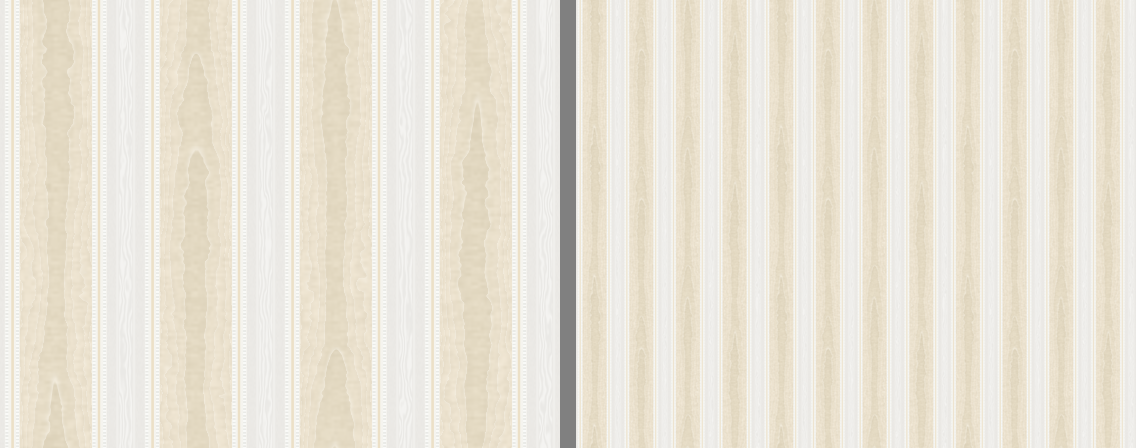
Left: one tile. Right: repeated 3 by 3.
Give the GLSL for this pattern, as a WebGL 2 fragment shader.

```glsl
#version 300 es
precision highp float;
// Cream moire silk bands with stitched gold borders and pale grained stripes.
uniform vec2 u_resolution;
out vec4 fragColor;

float hash(vec2 p) {
  return fract(sin(dot(p, vec2(127.1, 311.7))) * 43758.5453);
}

// Value noise that wraps vertically every "rows" cells
float noise(vec2 p, float rows) {
  vec2 i = floor(p), f = fract(p);
  f = f * f * (3.0 - 2.0 * f);
  float y0 = mod(i.y, rows), y1 = mod(i.y + 1.0, rows);
  return mix(mix(hash(vec2(i.x, y0)), hash(vec2(i.x + 1.0, y0)), f.x),
             mix(hash(vec2(i.x, y1)), hash(vec2(i.x + 1.0, y1)), f.x), f.y);
}

// Soft-edged stripe covering lo..hi
float stripe(float x, float lo, float hi, float blur) {
  return smoothstep(lo - blur, lo + blur, x) * (1.0 - smoothstep(hi - blur, hi + blur, x));
}

// Watered silk: nested contours that open downwards from arched peaks
vec3 moire(float x, float y, float band) {
  float seed = band * 20.0 + 10.0;
  float start = vec4(0.828, 0.114, 0.774, 0.204)[int(band)];
  float s = fract(1.0 - y - start);
  float phase = s;
  if (band == 1.0 || band == 2.0)
    phase = s < 0.211 ? s / 0.211 : (s - 0.211) / 0.789;
  phase = pow(phase, 0.4);

  // Ragged edges from three scales of wrapped noise
  float jitter = 0.16 * (noise(vec2(x * 2.0 + seed, y * 16.0), 16.0) - 0.5)
               + 0.10 * (noise(vec2(x * 3.0 + seed, y * 44.0), 44.0) - 0.5)
               + 0.05 * (noise(vec2(x * 6.0 + seed, y * 130.0), 130.0) - 0.5);
  float sway = 0.10 * (noise(vec2(seed, y * 5.0), 5.0) - 0.5);
  float r = sqrt((x + sway) * (x + sway) + 0.01);
  float spread = 1.0 + 0.3 * sin(6.2831853 * s - 0.3) * (1.0 - smoothstep(0.4, 1.0, r));
  r = max(r / spread + jitter * smoothstep(0.08, 0.3, r), 0.08);
  float depth = 2.0 * r + 2.0 * r * r * r;
  float v = fract(depth - phase);

  // Dark core, lighter sides, pale contour rims and horizontal threads
  vec3 col = mix(vec3(0.893, 0.853, 0.762), vec3(0.925, 0.886, 0.808), smoothstep(0.3, 1.7, depth));
  float rim = exp(-v * 9.0) * (1.0 - smoothstep(0.93, 1.0, v)) + smoothstep(0.95, 1.0, v);
  col = mix(col, vec3(0.943, 0.919, 0.865), 0.75 * rim);
  col -= 0.014 * smoothstep(0.45, 0.9, v) * (1.0 - rim);
  float thread = noise(vec2(x * 5.0 + seed, y * 150.0), 150.0) * 0.6
               + noise(vec2(x * 11.0 + seed, y * 90.0), 90.0) * 0.4;
  return col + (thread - 0.5) * vec3(0.045, 0.048, 0.058);
}

// Pale wood-like grain on the narrow stripe
float grain(float x, float y, float band) {
  float warp = noise(vec2(x * 0.13 + band * 9.0 + 50.0, y * 22.0), 22.0) * 11.0
             + noise(vec2(x * 0.3 + band * 9.0 + 90.0, y * 70.0), 70.0) * 2.5;
  return 0.5 + 0.5 * sin(x * 1.1 + warp);
}

void main() {
  vec2 uv = gl_FragCoord.xy / u_resolution;

  // Four repeats, each 192 units wide
  float cell = uv.x * 4.0 - 0.0365;
  float band = mod(floor(cell), 4.0);
  float p = fract(cell) * 192.0;
  float x = p - 69.5;
  float a = min(abs(x), 192.0 - abs(x));
  float g = p - 165.5;
  float blur = 0.6 * 768.0 / u_resolution.x;

  // White ground and gold cords
  vec3 col = vec3(0.962, 0.958, 0.938);
  col = mix(col, vec3(0.925, 0.878, 0.780), stripe(a, 57.5, 61.0, blur));

  // Stitched ladders on both sides of each cord
  float rung = smoothstep(-0.5, 0.5, cos(uv.y * 6.2831853 * 132.0));
  float ladder = stripe(a, 50.5, 54.5, blur) + stripe(a, 65.0, 69.0, blur);
  col = mix(col, mix(vec3(0.905, 0.910, 0.895), vec3(0.985, 0.988, 0.980), rung), 0.8 * ladder);

  // Pearl grey stripe with grained centre and thin light edges
  vec3 grey = vec3(0.921, 0.914, 0.899);
  grey += 0.012 * (noise(vec2(p * 0.6, uv.y * 200.0), 200.0) - 0.5);
  vec3 wood = mix(vec3(0.918, 0.913, 0.900), vec3(0.958, 0.955, 0.945), grain(g, uv.y, band));
  grey = mix(grey, wood, stripe(abs(g), -9.0, 9.0, blur));
  grey = mix(grey, vec3(0.942, 0.937, 0.925), stripe(abs(g), 10.0, 13.0, blur));
  col = mix(col, grey, smoothstep(70.0 - blur, 70.0 + blur, a));

  // Silk band
  col = mix(col, moire(x / 49.5, uv.y, band), 1.0 - smoothstep(49.5 - blur, 49.5 + blur, a));
  fragColor = vec4(col, 1.0);
}
```
